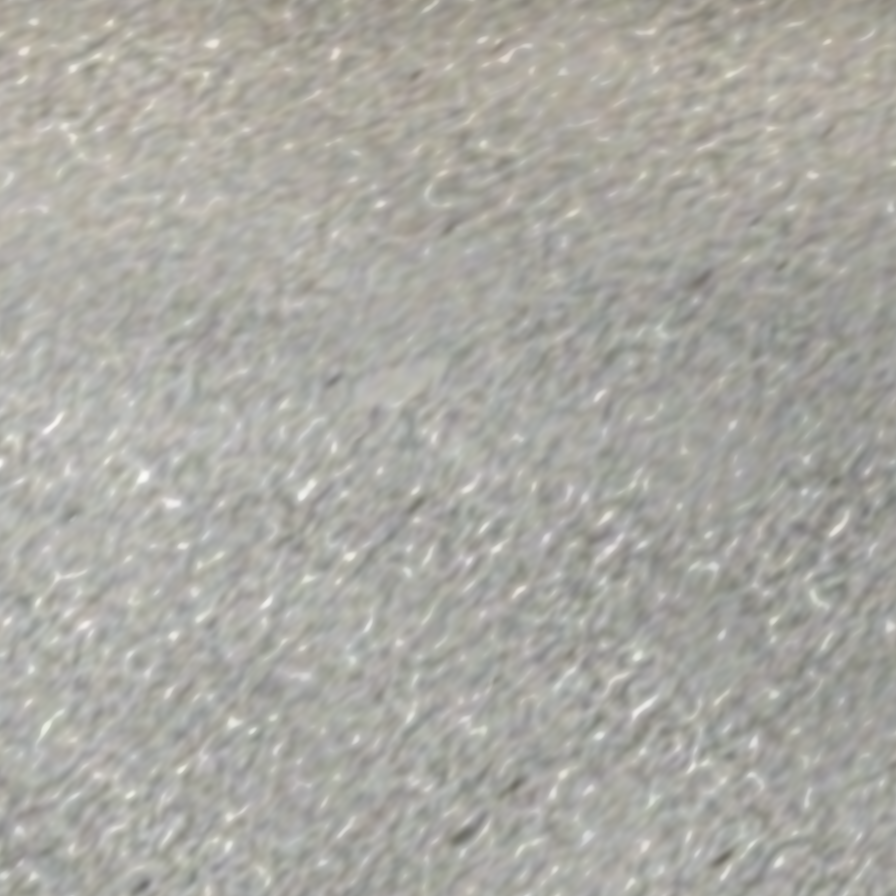
Write a Shadertoy shader that draws this texture.

```glsl
// Worn grey pavement, slightly out of focus, with short slanted grains.
// Stretched gradient noise gives the grain, flatter and warmer near the top;
// broad gradients, faint tints, scattered dark pits and a pale flake finish it.

float hash(vec2 p) {
    return fract(sin(dot(p, vec2(127.1, 311.7))) * 43758.5453);
}

vec2 randomDirection(vec2 cell) {
    float angle = 6.2832 * hash(cell);
    return vec2(cos(angle), sin(angle));
}

// Gradient noise, roughly -0.7 to 0.7
float noise(vec2 p) {
    vec2 i = floor(p), f = p - i;
    vec2 u = f * f * f * (f * (f * 6.0 - 15.0) + 10.0);
    vec2 e = vec2(1.0, 0.0);
    float a = dot(randomDirection(i), f);
    float b = dot(randomDirection(i + e.xy), f - e.xy);
    float c = dot(randomDirection(i + e.yx), f - e.yx);
    float d = dot(randomDirection(i + e.xx), f - e.xx);
    return mix(mix(a, b, u.x), mix(c, d, u.x), u.y);
}

// Coordinates whose x axis runs along the given slant
vec2 alongSlant(vec2 p, float degrees) {
    float a = radians(degrees);
    return vec2(cos(a) * p.x + sin(a) * p.y, cos(a) * p.y - sin(a) * p.x);
}

float grain(vec2 p, float degrees) {
    vec2 q = alongSlant(p, degrees);
    q += 0.006 * vec2(noise(q * 17.0), noise(q * 19.0 + 40.0));
    return 0.75 * noise(q * vec2(36.0, 68.0))
         + 0.45 * noise(q * vec2(62.0, 105.0) + 31.0)
         + 0.25 * noise(q * vec2(15.0, 32.0) + 73.0);
}

// Sparse soft ellipses, one candidate per cell
float pits(vec2 p) {
    vec2 q = alongSlant(p, 40.0) * 13.0;
    vec2 home = floor(q);
    float depth = 0.0;
    for (int y = -1; y <= 1; y++) {
        for (int x = -1; x <= 1; x++) {
            vec2 cell = home + vec2(x, y);
            vec2 centre = cell + 0.2 + 0.6 * vec2(hash(cell + 5.3), hash(cell + 9.1));
            float size = mix(0.6, 1.15, hash(cell + 2.7));
            vec2 d = (q - centre) / (size * vec2(0.2, 0.075));
            depth += step(0.88, hash(cell + 17.9)) * size * exp(-dot(d, d));
        }
    }
    return depth;
}

void mainImage(out vec4 fragColor, in vec2 fragCoord) {
    vec2 uv = fragCoord / iResolution.xy;
    vec2 p = fragCoord / iResolution.y;

    // Broad light: warm top, bright left, dim right
    float top = smoothstep(0.6, 0.95, uv.y + 0.08 * noise(uv * 4.0));
    vec3 color = mix(vec3(0.658, 0.658, 0.638), vec3(0.675, 0.658, 0.618), top);
    color += 0.045 * (1.0 - smoothstep(0.0, 0.6, uv.x)) * smoothstep(0.0, 0.4, uv.y);
    color -= 0.05 * smoothstep(0.5, 1.0, uv.x) * smoothstep(0.05, 0.4, uv.y)
                  * (1.0 - smoothstep(0.6, 0.85, uv.y));
    color -= 0.06 * smoothstep(0.93, 1.02, uv.y);
    color += 0.045 * noise(uv * vec2(4.0, 7.0) + 11.0);

    // Grain, fading in strength from patch to patch
    float relief = mix(grain(p, 49.0), grain(p + 3.0, 27.0), smoothstep(0.45, 0.9, uv.y));
    float strength = 0.2 * (1.0 + 0.8 * noise(p * 7.0 + 23.0)) * mix(1.0, 0.8, top);

    // Smooth pale flake lying among the grains
    vec2 flake = alongSlant(p - vec2(0.44, 0.57), 23.0) / vec2(0.06, 0.021);
    float flakeMask = 1.0 - smoothstep(0.55, 1.2, length(flake) + 0.4 * noise(p * 45.0));
    strength *= 1.0 - 0.65 * flakeMask;
    color += strength * relief + 0.055 * flakeMask;

    // Small bright chips and dark pits
    color += 0.11 * smoothstep(0.26, 0.6, relief) * (1.0 - flakeMask);
    color -= vec3(0.19, 0.195, 0.2) * pits(p);

    // Faint pink-green and yellow-blue tints
    vec2 tintPoint = alongSlant(p, 40.0) * vec2(20.0, 32.0);
    color += vec3(0.02, -0.012, 0.008) * noise(tintPoint + 51.0);
    color += vec3(0.014, 0.008, -0.035) * noise(tintPoint * 1.3 + 87.0);

    fragColor = vec4(clamp(color, 0.0, 1.0), 1.0);
}
```
